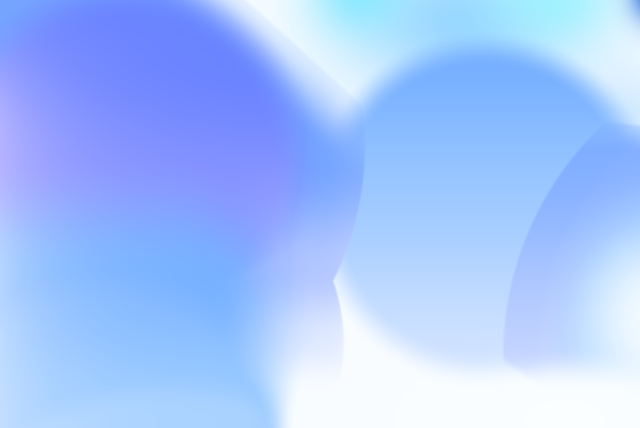
A Shadertoy shader for this background:

```glsl
// Soft overlapping glass discs and ribbons in blue, lilac and white.

// Coverage of a shape with signed distance d and edge softness w.
float cover(float d, float w) {
    return 1.0 - smoothstep(-w, w, d);
}

float disc(vec2 p, vec2 centre, float radius) {
    return length(p - centre) - radius;
}

float glow(vec2 p, vec2 centre, vec2 size) {
    vec2 q = (p - centre) / size;
    return exp(-dot(q, q));
}

// White backdrop with cyan light along the top.
vec3 backdrop(vec2 p) {
    vec3 col = vec3(0.975, 0.99, 1.0);
    col = mix(col, vec3(0.58, 0.83, 1.0), 0.95 * glow(p, vec2(1.08, 0.95), vec2(0.27, 0.19)));
    col = mix(col, vec3(0.50, 0.91, 1.0), 0.85 * glow(p, vec2(0.84, 1.02), vec2(0.11, 0.10)));
    col = mix(col, vec3(0.60, 0.95, 1.0), 0.85 * glow(p, vec2(1.29, 1.01), vec2(0.15, 0.11)));
    col = mix(col, vec3(0.72, 0.87, 1.0), 0.6 * glow(p, vec2(1.46, 0.72), vec2(0.14, 0.12)));
    return mix(col, vec3(0.10, 0.38, 0.86), glow(p, vec2(1.53, 1.02), vec2(0.055, 0.07)));
}

// Colour of the large left mass: indigo above, sky blue below.
vec3 leftColour(vec2 p) {
    vec3 indigo = mix(vec3(0.41, 0.51, 1.0), vec3(0.53, 0.58, 1.0), smoothstep(0.85, 0.5, p.y));
    indigo = mix(indigo, vec3(0.72, 0.71, 1.0), 0.95 * exp(-p.x / 0.17) * smoothstep(1.1, 0.65, p.y));
    vec3 sky = mix(vec3(0.46, 0.69, 1.0), vec3(0.58, 0.78, 1.0), smoothstep(0.36, 0.02, p.y));
    sky = mix(sky, vec3(0.77, 0.87, 1.0), 0.8 * exp(-p.x / 0.15));
    float blend = cover(p.y - 0.50 + 0.07 * smoothstep(0.4, 0.65, p.x), 0.13);
    vec3 col = mix(indigo, sky, blend);
    col = mix(col, vec3(0.62, 0.67, 1.0), 0.55 * glow(p, vec2(0.66, 0.44), vec2(0.08, 0.12)));
    // Faint overlapping discs in the lower corner.
    col += 0.03 * cover(disc(p, vec2(0.24, -0.04), 0.38), 0.05) * vec3(1.0, 0.6, 0.0);
    col += 0.05 * cover(disc(p, vec2(0.40, -0.52), 0.61), 0.04) * vec3(1.0, 0.5, 0.0);
    return col;
}

// Central ribbon, with a crisp right edge and a slanted upper end.
vec3 addRibbon(vec3 col, vec2 p) {
    float upper = 0.14 + sqrt(max(0.0, 0.508 - pow(p.y - 0.66, 2.0)));
    float lower = 0.803 - 1.18 * pow(p.y - 0.20, 2.0);
    float slant = dot(p - vec2(0.844, 0.756), vec2(0.67, 0.74));
    float mask = cover(p.x - max(upper, lower), 0.004);
    mask *= 0.12 * cover(slant, 0.006) + 0.88 * smoothstep(0.01, -0.14, slant);
    mask *= smoothstep(0.08, 0.22, p.y);
    vec3 tint = mix(vec3(0.87, 0.91, 1.0), vec3(0.70, 0.78, 1.0), smoothstep(0.2, 0.37, p.y));
    tint = mix(tint, vec3(0.46, 0.645, 1.0), smoothstep(0.36, 0.62, p.y));
    tint += 0.05 * vec3(1.0, 0.7, 0.0) * smoothstep(0.74, 0.86, p.x);
    return mix(col, tint, mask);
}

// Curved band on the right, brightening toward its inner side.
vec3 addRightBand(vec3 col, vec2 p) {
    float d = disc(p, vec2(1.914, 0.17), 0.738);
    float lid = p.y - 0.713 + 0.12 * max(0.0, p.x - 1.44);
    float foot = dot(p - vec2(1.175, 0.16), vec2(-0.6, -0.8));
    float mask = cover(d, 0.004) * (0.3 * cover(lid, 0.005) + 0.7 * smoothstep(0.01, -0.07, lid));
    mask *= cover(foot, 0.012) * smoothstep(0.08, 0.19, p.y);
    vec3 tint = mix(vec3(0.75, 0.82, 1.0), vec3(0.50, 0.68, 1.0), smoothstep(0.15, 0.68, p.y));
    tint = mix(tint, vec3(0.70, 0.86, 1.0), 0.85 * smoothstep(0.06, 0.24, -d) * cover(p.y - 0.52, 0.17));
    tint += 0.012 * cover(d + 0.082, 0.012) * vec3(1.0, 0.4, 0.0);
    return mix(col, tint, mask);
}

void mainImage(out vec4 fragColor, in vec2 fragCoord) {
    vec2 p = fragCoord / iResolution.y;
    vec3 col = backdrop(p);

    // Central disc with a vertical gradient.
    vec3 discTint = mix(vec3(0.81, 0.885, 1.0), vec3(0.62, 0.79, 1.0), smoothstep(0.15, 0.58, p.y));
    discTint = mix(discTint, vec3(0.46, 0.685, 1.0), smoothstep(0.48, 0.90, p.y));
    col = mix(col, discTint, cover(disc(p, vec2(1.133, 0.512), 0.378), 0.045));

    col = addRibbon(col, p);

    // Left mass: a disc joined to a block below it.
    float round = cover(disc(p, vec2(0.293, 0.61), 0.405), 0.065);
    float spread = 0.035 + 0.09 * smoothstep(0.0, 0.22, p.y);
    float block = cover(p.x - 0.655 + 0.03 * smoothstep(0.0, 0.2, p.y), spread) * cover(p.y - 0.53, 0.12);
    col = mix(col, leftColour(p), max(round, block));

    // Thin fold where the left disc meets the ribbon.
    float fold = p.x - 0.675 - 0.035 * smoothstep(0.42, 0.66, p.y);
    col -= 0.02 * vec3(1.0, 0.5, 0.0) * exp(-abs(fold) / 0.012) * glow(p, vec2(0.69, 0.55), vec2(0.2, 0.22));

    col = addRightBand(col, p);

    // White light at the lower right.
    col = mix(col, vec3(0.95, 0.98, 1.0), 0.95 * cover(disc(p, vec2(1.56, 0.25), 0.16), 0.10));
    col = mix(col, vec3(0.98, 0.995, 1.0), glow(p, vec2(1.32, 0.02), vec2(0.22, 0.10)));

    fragColor = vec4(clamp(col, 0.0, 1.0), 1.0);
}
```
